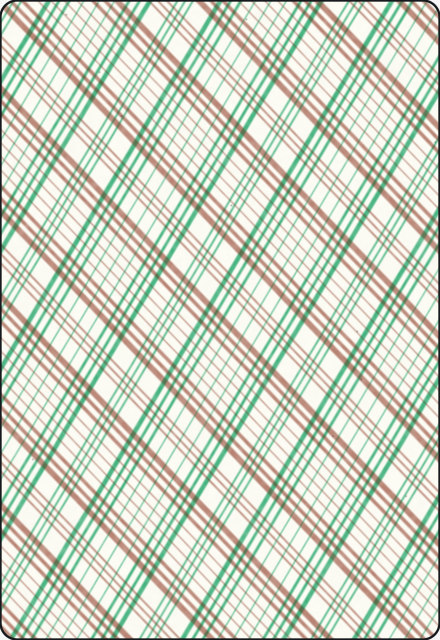
Write a WebGL 1 fragment shader that draws this pattern.

```glsl
precision highp float;

uniform vec2 u_resolution;

// Lengths are fractions of the canvas height.
#define GREEN_PERIOD 0.2682
#define RED_PERIOD 0.3255
#define GREEN_SLANT 0.597
#define RED_SLANT 1.04
#define PAPER vec3(0.985, 0.985, 0.955)
#define GREEN_INK vec3(0.27, 0.71, 0.52)
#define RED_INK vec3(0.73, 0.52, 0.47)
#define BORDER_INK vec3(0.09, 0.10, 0.11)
#define BLUR 0.0013
#define WEAR 0.22
#define CORNER_RADIUS 0.027
#define BORDER_WIDTH 0.0026

vec2 hash2(vec2 cell) {
  vec2 q = vec2(dot(cell, vec2(127.1, 311.7)), dot(cell, vec2(269.5, 183.3)));
  return fract(sin(q) * 43758.55);
}

float cornerRamp(vec2 cell, vec2 corner, vec2 f) {
  return dot(hash2(cell + corner) * 2.0 - 1.0, f - corner);
}

float gradientNoise(vec2 p) {
  vec2 cell = floor(p);
  vec2 f = fract(p);
  vec2 u = f * f * (3.0 - 2.0 * f);
  float low = mix(cornerRamp(cell, vec2(0.0), f),
                  cornerRamp(cell, vec2(1.0, 0.0), f), u.x);
  float high = mix(cornerRamp(cell, vec2(0.0, 1.0), f),
                   cornerRamp(cell, vec2(1.0), f), u.x);
  return mix(low, high, u.y);
}

// Coverage of a line of the given full width.
float stroke(float dist, float width) {
  float soft = BLUR + 0.6 / u_resolution.y;
  float edge = abs(dist) - 0.5 * width;
  return 1.0 - smoothstep(-soft, soft, edge);
}

// One mirrored stripe group: t counts repeats, period is measured across it.
float stripes(float t, float period, float bold, float thinStart, float thinStep) {
  float s = abs(fract(t + 0.5) - 0.5);
  float ink = 0.0;
  // Bold outer line and two medium lines inside it
  for (int i = 0; i < 3; i++) {
    float k = float(i);
    float width = i == 0 ? bold : bold * 0.62;
    ink = max(ink, stroke((s - 0.295 + 0.06 * k) * period, width));
  }
  // Hairlines across the middle, and the trio in the open gap
  for (int i = 0; i < 2; i++) {
    float k = float(i);
    float hair = stroke((s - thinStart - thinStep * k) * period, 0.0020);
    float trio = stroke((s - 0.5 + 0.045 * k) * period, 0.0030);
    ink = max(ink, max(0.8 * hair, 0.9 * trio));
  }
  return ink;
}

float roundedBox(vec2 p, vec2 halfSize, float radius) {
  vec2 q = abs(p) - halfSize + radius;
  return length(max(q, 0.0)) + min(max(q.x, q.y), 0.0) - radius;
}

void main() {
  vec2 p = gl_FragCoord.xy / u_resolution.y;
  vec2 size = vec2(u_resolution.x / u_resolution.y, 1.0);
  float down = 1.0 - p.y;

  // Slightly wavering slanted stripe coordinates
  float waver = 0.0012 * gradientNoise(p * 9.0);
  float greenT = (p.x + GREEN_SLANT * down - 0.345 + waver) / GREEN_PERIOD - 0.295;
  float redT = (down - RED_SLANT * p.x - 0.1367 + waver) / RED_PERIOD - 0.295;
  float greenAcross = GREEN_PERIOD / length(vec2(1.0, GREEN_SLANT));
  float redAcross = RED_PERIOD / length(vec2(1.0, RED_SLANT));
  float green = stripes(greenT, greenAcross, 0.0072, 0.0, 0.09);
  float red = stripes(redT, redAcross, 0.0090, 0.033, 0.065);

  // Uneven inking
  float mottle = gradientNoise(p * 110.0) + 0.6 * gradientNoise(p * 14.0);
  green *= clamp(0.92 + WEAR * mottle, 0.0, 1.0);
  red *= clamp(0.92 + WEAR * gradientNoise(p * 95.0 + 37.0) + 0.1 * mottle, 0.0, 1.0);

  // Inks multiply over the paper
  vec3 color = PAPER * (1.0 + 0.012 * mottle);
  color *= mix(vec3(1.0), GREEN_INK, green);
  color *= mix(vec3(1.0), RED_INK, red);
  color += vec3(0.13, 0.07, 0.06) * green * red;

  // Sparse specks
  vec2 grid = p * 24.0;
  vec2 cell = floor(grid);
  vec2 center = 0.2 + 0.6 * hash2(cell + 7.0);
  float speck = stroke(length(fract(grid) - center) / 24.0, 0.0016);
  color *= 1.0 - 0.4 * speck * step(0.97, hash2(cell).x);

  // Rounded outline and pale corners
  float edge = roundedBox(p - 0.5 * size, 0.5 * size, CORNER_RADIUS);
  float pixel = 0.7 / u_resolution.y;
  color = mix(color, BORDER_INK, smoothstep(-pixel, pixel, edge + BORDER_WIDTH));
  color = mix(color, vec3(0.97), smoothstep(0.0, 2.0 * pixel, edge));
  gl_FragColor = vec4(color, 1.0);
}
```
